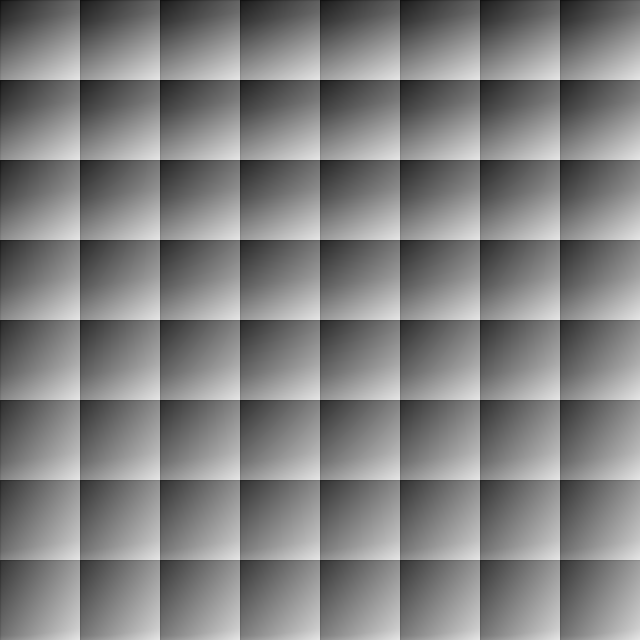
Reproduce this pattern procedurally as a Shadertoy shader.

```glsl
#define TILES 8.0
#define CORNER_DARK vec2(0.10, 0.20)   // dark corner, top row to bottom row
#define CORNER_LIGHT 0.90
#define RISE_ACROSS vec2(0.27, 0.35)   // lightening left to right, top row to bottom row
#define SIDE_CONTRAST 0.06             // extra rise in the outer columns
#define FOLD_DEPTH 0.045
#define FOLD_RANGE vec2(0.22, 0.92)    // fold height, top row to bottom row
#define FOLD_TILT 0.14
#define SEAM_WIDTH 0.014               // in tile units
#define SEAM_SHADE 0.045
#define SAMPLES 3

// Tent that is 0 at both ends and 1 at the peak
float tent(float t, float peak) {
    return min(t / peak, (1.0 - t) / (1.0 - peak));
}

// Grey level of the tiled ramps; p runs from the top left corner, 0 to 1
float tileShade(vec2 p) {
    vec2 grid = p * TILES;
    vec2 index = clamp(floor(grid), 0.0, TILES - 1.0);
    vec2 local = clamp(grid - index, 0.0, 1.0);
    vec2 place = index / (TILES - 1.0);

    // Diagonal ramp, drifting from row to row
    float dark = mix(CORNER_DARK.x, CORNER_DARK.y, place.y);
    float across = mix(RISE_ACROSS.x, RISE_ACROSS.y, place.y)
                 + SIDE_CONTRAST * abs(2.0 * place.x - 1.0);
    float down = CORNER_LIGHT - dark - across;
    float shade = dark + across * local.x + down * local.y;

    // Soft crease that slides down the tile in lower rows
    float fold = mix(FOLD_RANGE.x, FOLD_RANGE.y, place.y)
               + FOLD_TILT * (0.5 - local.x);
    shade -= FOLD_DEPTH * tent(local.y, clamp(fold, 0.08, 0.94));

    // Faint seam along the upper and left edges
    vec2 seam = 1.0 - smoothstep(0.5 * SEAM_WIDTH, 1.5 * SEAM_WIDTH, local);
    return shade - SEAM_SHADE * max(seam.x, seam.y);
}

void mainImage(out vec4 fragColor, in vec2 fragCoord) {
    // Average over the pixel to smooth the tile edges
    float total = 0.0;
    for (int j = 0; j < SAMPLES; j++) {
        for (int i = 0; i < SAMPLES; i++) {
            vec2 offset = (vec2(i, j) + 0.5) / float(SAMPLES) - 0.5;
            vec2 uv = (fragCoord + offset) / iResolution.xy;
            total += tileShade(vec2(uv.x, 1.0 - uv.y));
        }
    }
    fragColor = vec4(vec3(total / float(SAMPLES * SAMPLES)), 1.0);
}
```
